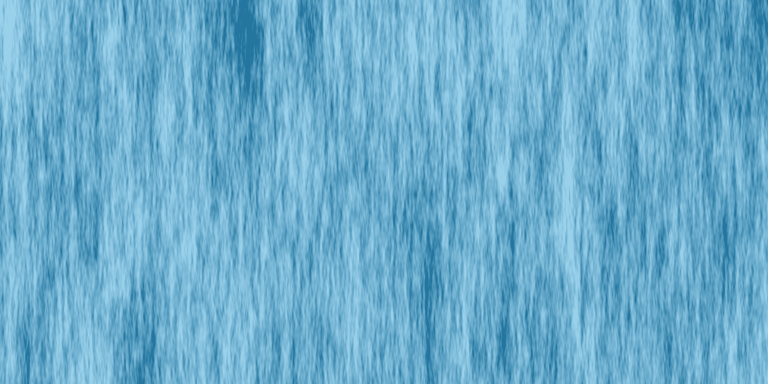
This texture is drawn by a WebGL 1 fragment shader. Its source:

```glsl
precision highp float;

uniform vec2 u_resolution;

const vec3 DEEP_BLUE = vec3(0.14, 0.463, 0.627);
const vec3 PALE_BLUE = vec3(0.60, 0.816, 0.918);
const float MEAN_TONE = 0.63;
const float HIGHLIGHT_ROLLOFF = 0.4;

float hash(vec2 cell) {
    vec3 q = fract(cell.xyx * vec3(0.1031, 0.1030, 0.0973));
    q += dot(q, q.yzx + 33.33);
    return fract((q.x + q.y) * q.z);
}

vec2 gradient(vec2 cell) {
    float angle = 6.28318 * hash(cell);
    return vec2(cos(angle), sin(angle));
}

// Gradient noise, roughly -0.7 to 0.7
float noise(vec2 p) {
    vec2 i = floor(p);
    vec2 f = p - i;
    vec2 u = f * f * f * (f * (f * 6.0 - 15.0) + 10.0);
    vec2 e = vec2(1.0, 0.0);
    float a = dot(gradient(i), f);
    float b = dot(gradient(i + e.xy), f - e.xy);
    float c = dot(gradient(i + e.yx), f - e.yx);
    float d = dot(gradient(i + e.xx), f - e.xx);
    return mix(mix(a, b, u.x), mix(c, d, u.x), u.y);
}

// Noise stretched along the vertical grain
float streaks(vec2 p, vec2 frequency, float seed) {
    return noise(p * frequency + vec2(seed * 17.3, seed * 41.7));
}

// Leans the grain sideways
vec2 lean(vec2 p, float slope) {
    return p + vec2(slope * p.y, 0.0);
}

// Broad stains, strongest along the top edge
float stains(vec2 p) {
    float top = smoothstep(0.6, 1.0, p.y);
    float body = streaks(p, vec2(7.5, 1.3), 3.0);
    float drips = streaks(p, vec2(11.0, 0.9), 4.0);
    return 0.32 * body + mix(0.15, 0.75, top) * drips - 0.07 * top;
}

// Octaves of streaks, from thick strands to thin fibres
float fibres(vec2 p) {
    float sum = 0.0;
    float weight = 0.31;
    vec2 frequency = vec2(25.0, 2.1);
    for (int i = 0; i < 4; i++) {
        sum += weight * streaks(p, frequency, 5.0 + float(i));
        frequency *= vec2(1.7, 1.75);
        weight *= 1.08;
    }
    return sum;
}

// Hair-thin crossing strokes that lean slightly both ways
float hairs(vec2 p) {
    float left = streaks(lean(p, 0.13), vec2(165.0, 22.0), 11.0);
    float right = streaks(lean(p, -0.13), vec2(150.0, 19.0), 13.0);
    float speckle = streaks(p, vec2(205.0, 62.0), 17.0);
    return 0.27 * (left + right) + 0.17 * speckle;
}

void main() {
    vec2 p = gl_FragCoord.xy / u_resolution.y;
    float wander = 0.005 * streaks(p, vec2(14.0, 6.0), 1.0);
    vec2 bent = p + vec2(wander, 0.0);

    // Bright tones are compressed so that the dark streaks stand out
    float contrast = stains(bent) + fibres(bent) + hairs(bent);
    float tone = MEAN_TONE + contrast - HIGHLIGHT_ROLLOFF * contrast * contrast;

    vec3 color = mix(DEEP_BLUE, PALE_BLUE, clamp(tone, 0.0, 1.0));
    gl_FragColor = vec4(color, 1.0);
}
```
